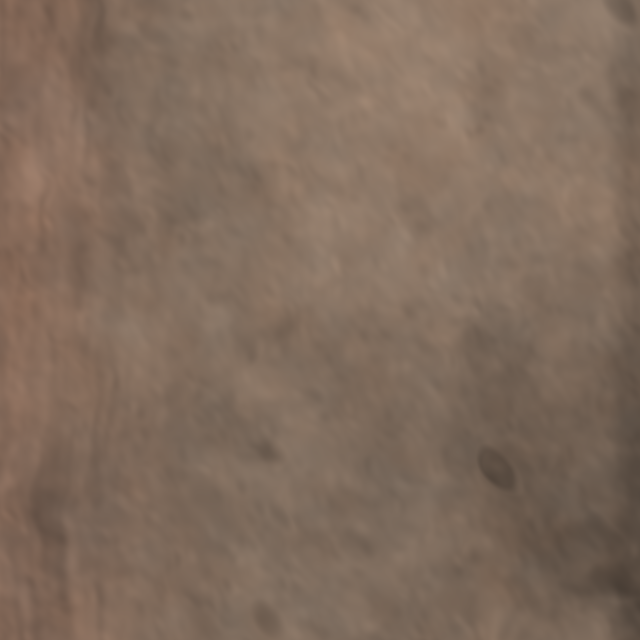
A Shadertoy shader for this texture:

```glsl
// Weathered clay-brown wall: soft mottling slanting down to the right, with
// vertical streaks and a warm tint at the left. Every layer is cellular noise:
// smooth bumps of random sign, stretched along the direction of the grain.

const vec3 CLAY = vec3(0.508, 0.433, 0.373);
const vec3 WARM_CLAY = vec3(0.520, 0.412, 0.348);
const vec3 CHROMA_DRIFT = vec3(0.005, -0.002, -0.006);

const float GRAIN_ANGLE = -0.90;     // radians, direction of the slanted grain
const float GRAIN_STRETCH = 0.60;    // frequency along the grain / across it
const float MOTTLE_SCALE = 5.0;
const float MOTTLE_DEPTH = 0.068;
const float MOTTLE_GAIN = 0.86;
const int MOTTLE_LAYERS = 5;

const vec2 STREAK_SCALE = vec2(27.0, 4.0);
const float STREAK_DEPTH = 0.085;
const vec2 DENT_SCALE = vec2(11.0, 20.0);
const float DENT_DEPTH = 0.13;
const vec2 LIGHT_STEP = vec2(-0.004, 0.003);
const float RELIEF = 0.55;

vec3 hash3(vec2 cell) {
    vec3 q = fract(cell.xyx * vec3(0.1031, 0.1030, 0.0973));
    q += dot(q, q.yxz + 33.33);
    return fract((q.xxy + q.yzz) * q.zyx);
}

mat2 rotation(float angle) {
    float c = cos(angle), s = sin(angle);
    return mat2(c, -s, s, c);
}

// Sum of round bumps, one per cell, each with a random height in -1..1
float bumps(vec2 p) {
    vec2 cell = floor(p);
    float sum = 0.0;
    for (int y = -1; y <= 1; y++) {
        for (int x = -1; x <= 1; x++) {
            vec2 neighbour = cell + vec2(x, y);
            vec3 h = hash3(neighbour);
            vec2 d = neighbour + h.xy - p;
            float w = max(0.0, 1.0 - dot(d, d));
            sum += w * w * w * (2.0 * h.z - 1.0);
        }
    }
    return sum;
}

// Layers of stretched bumps, each turned from the one before
float mottling(vec2 p) {
    float sum = 0.0, depth = MOTTLE_DEPTH, scale = MOTTLE_SCALE;
    for (int i = 0; i < MOTTLE_LAYERS; i++) {
        float turn = GRAIN_ANGLE + 0.40 * sin(2.4 * float(i));
        vec2 q = rotation(turn) * p * scale;
        q.x *= GRAIN_STRETCH;
        sum += depth * bumps(q + 17.3 * float(i + 1));
        depth *= MOTTLE_GAIN;
        scale *= 1.95;
    }
    return sum;
}

// Long vertical ridges, fading out away from the left side
float streaks(vec2 p) {
    float mask = 1.0 - smoothstep(0.08, 0.36, p.x);
    vec2 q = vec2(p.x + 0.006 * sin(9.0 * p.y), p.y) * STREAK_SCALE;
    float ridges = bumps(q + 71.0) + 0.65 * bumps(q * vec2(2.1, 2.3) + 113.0);
    return STREAK_DEPTH * mask * ridges;
}

// Sparse dark hollows lying along the grain
float dents(vec2 p) {
    vec2 q = rotation(GRAIN_ANGLE) * p * DENT_SCALE;
    float hollow = smoothstep(0.55, 1.15, bumps(q + 41.0));
    return DENT_DEPTH * hollow * smoothstep(0.15, 0.40, p.x);
}

float surface(vec2 p) {
    return mottling(p) + streaks(p) - dents(p);
}

// Broad light: brighter at the upper right, dim below and along the right edge
float broadLight(vec2 p) {
    vec2 shade = p - vec2(0.17, 0.20);
    float light = 1.0 + 0.10 * smoothstep(0.35, 1.0, p.y) * smoothstep(0.0, 0.7, p.x);
    light -= 0.18 * smoothstep(0.45, 1.0, p.x) * smoothstep(0.70, 0.10, p.y);
    light -= 0.18 * smoothstep(0.94, 0.99, p.x);
    light -= 0.13 * exp(-28.0 * dot(shade, shade));
    return light + 0.045 * bumps(rotation(GRAIN_ANGLE) * p * vec2(2.5, 4.0) + 53.0);
}

void mainImage(out vec4 fragColor, in vec2 fragCoord) {
    vec2 p = fragCoord / iResolution.xy;

    // Bend the sample point so that the grain breaks into ragged shapes
    vec2 bend = 0.010 * vec2(bumps(p * 7.0 + 5.0), bumps(p * 7.0 + 29.0));
    bend += 0.006 * vec2(bumps(p * 26.0 + 11.0), bumps(p * 26.0 + 37.0));
    float height = surface(p + bend);
    float relief = height - surface(p + bend + LIGHT_STEP);

    // Warm tint at the left and a slow drift of hue
    float warmth = 1.0 - smoothstep(0.0, 0.36, p.x + 0.07 * bumps(p * vec2(9.0, 4.0)));
    vec3 color = mix(CLAY, WARM_CLAY, warmth);
    color += CHROMA_DRIFT * (bumps(p * 6.0 + 83.0) + bumps(p * 23.0 + 97.0));

    color *= broadLight(p) + height + RELIEF * relief;
    fragColor = vec4(clamp(color, 0.0, 1.0), 1.0);
}
```
